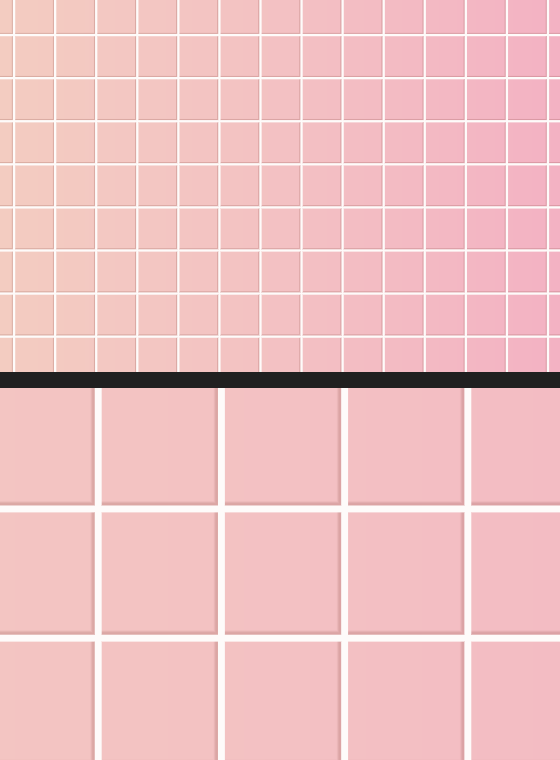
Top: the whole. Bottom: its middle third, enlarged.
A Shadertoy shader for this pattern:

```glsl
// A wall of plain tiles, tinted from peach on the left to pink on the right.
// Pale grout lines repeat by mod; each tile has a soft shaded rim along its
// right and bottom edges. Lengths are in canvas heights.

const vec2  PITCH       = vec2(0.1104, 0.1158);  // spacing of grout lines
const vec2  FIRST_LINE  = vec2(0.0378, 0.0951);  // line nearest the lower left
const float GROUT_HALF  = 0.0031;
const float RIM_WIDTH   = 0.0030;
const float RIM_SOFT    = 0.0016;

const vec3 PEACH     = vec3(0.953, 0.800, 0.757);
const vec3 ROSE      = vec3(0.953, 0.757, 0.763);
const vec3 PINK      = vec3(0.953, 0.698, 0.763);
const vec3 GROUT     = vec3(0.995, 0.985, 0.980);
const vec3 RIM_SHADE = vec3(0.900, 0.855, 0.845);  // multiplies the tile colour

// Signed offset from the nearest vertical (x) and horizontal (y) grout line
vec2 lineOffset(vec2 p) {
    return mod(p - FIRST_LINE + 0.5 * PITCH, PITCH) - 0.5 * PITCH;
}

// Three-stop horizontal tint
vec3 tileTint(float t) {
    vec3 leftHalf = mix(PEACH, ROSE, clamp(2.0 * t, 0.0, 1.0));
    return mix(leftHalf, PINK, clamp(2.0 * t - 1.0, 0.0, 1.0));
}

void mainImage(out vec4 fragColor, in vec2 fragCoord) {
    float pixel = 1.0 / iResolution.y;
    vec2 p = fragCoord * pixel;
    vec2 offset = lineOffset(p);

    vec3 color = tileTint(fragCoord.x / iResolution.x);

    // Shaded rim: left of vertical lines, above horizontal ones
    vec2 rimDist = vec2(-offset.x, offset.y) - GROUT_HALF;
    float soft = max(RIM_SOFT, 0.5 * pixel);
    vec2 rim = (1.0 - smoothstep(RIM_WIDTH - soft, RIM_WIDTH + soft, rimDist))
             * smoothstep(-GROUT_HALF - pixel, -GROUT_HALF, rimDist);
    color *= mix(vec3(1.0), RIM_SHADE, max(rim.x, rim.y));

    // Grout on top, with smoothed edges
    vec2 edge = abs(offset) - GROUT_HALF;
    vec2 line = clamp(0.5 - edge / pixel, 0.0, 1.0);
    color = mix(color, GROUT, max(line.x, line.y));

    fragColor = vec4(color, 1.0);
}
```
